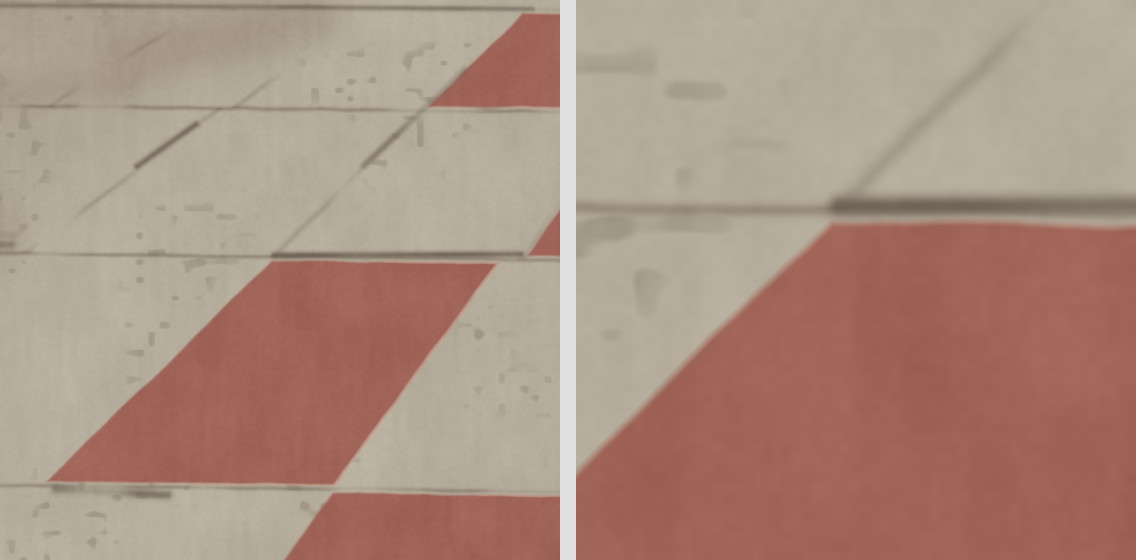
Left, the full canvas; right, a detail of the centre.
A Shadertoy shader for this texture:

```glsl
// Worn floor of cream and brick-red tiles in a checker, receding in perspective.

float hash(vec2 p) {
    vec3 h = fract(p.xyx * vec3(0.1031, 0.1030, 0.0973));
    h += dot(h, h.yzx + 33.33);
    return fract((h.x + h.y) * h.z);
}

float noise(vec2 p) {
    vec2 i = floor(p), f = fract(p);
    f = f * f * (3.0 - 2.0 * f);
    return mix(mix(hash(i), hash(i + vec2(1, 0)), f.x),
               mix(hash(i + vec2(0, 1)), hash(i + vec2(1, 1)), f.x), f.y);
}

float fbm(vec2 p) {
    float sum = 0.0, gain = 0.5;
    for (int i = 0; i < 4; i++) {
        sum += gain * noise(p);
        p = p * 2.03 + 17.3;
        gain *= 0.5;
    }
    return sum;
}

// Soft stroke from a to b
float smudge(vec2 p, vec2 a, vec2 b, float width) {
    vec2 ab = b - a;
    float d = length(p - a - ab * clamp(dot(p - a, ab) / dot(ab, ab), 0.0, 1.0)) / width;
    return exp(-d * d);
}

void mainImage(out vec4 fragColor, in vec2 fragCoord) {
    vec2 p = fragCoord / iResolution.xy;
    p.y = 1.0 - p.y; // measured downwards from here on
    vec2 wobble = 0.006 * (vec2(fbm(p * 14.0), fbm(p * 14.0 + 40.0)) - 0.47);
    vec2 q = p + wobble;

    // Floor coordinates: columns meet at a vanishing point, rows shrink with depth
    float depth = q.y + 0.995;
    float rowDepth = depth - 0.012 * (q.x - 0.586);
    float row = (0.9922 - 1.0 / rowDepth) / 0.1523;
    float rowId = floor(row);
    float columnWidth = rowId == 1.0 ? 0.308 : 0.284;
    float column = ((q.x - 1.967) / depth + 1.018) / columnWidth;
    float columnId = floor(column);

    // Distances to the tile borders in canvas units
    float rowEdge = (0.5 - abs(fract(row) - 0.5)) * 0.1523 * rowDepth * rowDepth;
    float columnEdge = (0.5 - abs(fract(column) - 0.5)) * columnWidth * depth * 0.74;

    // Cream tiles with blotches and small specks
    vec3 color = vec3(0.715, 0.682, 0.615);
    color += 0.055 * (fbm(p * 9.0) - 0.47);
    float speck = smoothstep(0.70, 0.88, noise(p * vec2(48.0, 62.0) + 5.0));
    color -= speck * 0.08 * smoothstep(0.45, 0.6, noise(p * 7.0 + 2.0));

    // Brown shade in the far left corner
    float shade = 0.6 * (1.0 - smoothstep(0.1, 0.62, p.x * 0.75 + p.y));
    shade += 0.75 * smudge(p, vec2(0.22, 0.11), vec2(0.56, 0.035), 0.05);
    shade += 0.35 * smudge(p, vec2(0.0, 0.17), vec2(0.22, 0.15), 0.03);
    shade += 0.6 * smudge(p, vec2(-0.03, 0.39), vec2(0.0, 0.42), 0.05);
    color = mix(color, vec3(0.62, 0.565, 0.495), min(shade, 1.0) * 0.75);

    // Faint joints, broken up by wear
    float wear = smoothstep(0.25, 0.75, noise(p * 11.0 + 8.0));
    float joint = exp(-pow(rowEdge / 0.004, 2.0)) * (0.15 + 0.35 * wear);
    joint += exp(-pow(columnEdge / 0.006, 2.0)) * 0.28 * wear * step(row, 2.0);

    // Red tiles: alternate ones on the near side of the first column line
    float isRed = step(0.0, columnId) * (1.0 - mod(rowId + columnId, 2.0));
    float red = isRed * smoothstep(0.0, 0.007, min(columnEdge, rowEdge - 0.004));
    vec3 brick = vec3(0.622, 0.387, 0.34) + 0.05 * (fbm(p * 13.0 + 3.0) - 0.47);
    color = mix(color, vec3(0.47, 0.41, 0.35), min(joint, 1.0) * (1.0 - red));
    color = mix(color, brick, red);

    // Pale pink rim, strongest on the right side of each tile
    float rim = 4.0 * red * (1.0 - red);
    color = mix(color, vec3(0.77, 0.61, 0.54), rim * mix(0.15, 0.55, step(0.5, fract(column))));

    // Heavy dirt packed into some joints
    float dirt = 0.75 * smudge(p, vec2(0.245, 0.297), vec2(0.35, 0.222), 0.006);
    dirt += 0.85 * smudge(p, vec2(0.49, 0.456), vec2(0.93, 0.454), 0.006) * (0.55 + 0.45 * wear);
    dirt += 0.65 * smudge(p, vec2(0.10, 0.873), vec2(0.30, 0.884), 0.008) * (0.4 + 0.6 * wear);
    dirt += 0.5 * smudge(p, vec2(0.65, 0.295), vec2(0.83, 0.125), 0.006) * (0.5 + 0.5 * wear);
    dirt += 0.5 * smudge(p, vec2(0.0, 0.010), vec2(0.95, 0.016), 0.005);
    dirt += 0.5 * smudge(p, vec2(-0.01, 0.437), vec2(0.02, 0.437), 0.008);
    color = mix(color, vec3(0.41, 0.36, 0.31), min(dirt, 1.0));

    // Fine streaks and grain
    color += 0.018 * (noise(p * vec2(75.0, 16.0)) - 0.5);
    color += 0.016 * (noise(p * 170.0) - 0.5);
    fragColor = vec4(color, 1.0);
}
```
